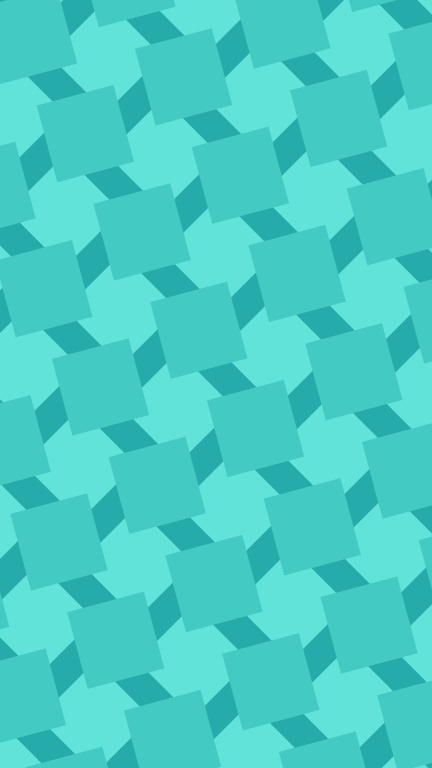
Give the GLSL for this pattern, as a WebGL 1 fragment shader.

```glsl
precision highp float;

// Tilted square lattice of flat teal tiles joined by dark diagonal bars.
// Pale squares on the half lattice leave dark gaps between them; mid-tone
// squares, turned the other way, sit on the lattice points above.

uniform vec2 u_resolution;

const float REPEATS_PER_HEIGHT = 6.767;
const float LATTICE_ANGLE = 0.523599;       // 30 degrees
const float SQUARE_TILT = 0.261799;         // 15 degrees either way
const float SQUARE_HALF_SIDE = 0.35;        // in lattice cells
const vec2 LATTICE_OFFSET = vec2(0.106, 0.486);

const vec3 DARK_TEAL = vec3(0.15, 0.67, 0.67);
const vec3 MID_TEAL = vec3(0.263, 0.792, 0.765);
const vec3 PALE_TEAL = vec3(0.38, 0.89, 0.85);

// Coordinates of p in axes turned counterclockwise by angle.
vec2 toTurnedAxes(vec2 p, float angle) {
  float c = cos(angle);
  float s = sin(angle);
  return vec2(c * p.x + s * p.y, c * p.y - s * p.x);
}

// Offset from the centre of the nearest unit cell.
vec2 cellOffset(vec2 p) {
  return fract(p + 0.5) - 0.5;
}

// Signed distance to the edges of a square, keeping sharp corners.
float squareDistance(vec2 p, float halfSide) {
  vec2 d = abs(p) - halfSide;
  return max(d.x, d.y);
}

// Antialiased coverage of a tilted square repeated in every cell.
float tiledSquare(vec2 p, float tilt, float halfSide, float pixel) {
  vec2 local = toTurnedAxes(cellOffset(p), tilt);
  return clamp(0.5 - squareDistance(local, halfSide) / pixel, 0.0, 1.0);
}

void main() {
  // Lattice units, measured from the canvas centre
  float pixel = REPEATS_PER_HEIGHT / u_resolution.y;
  vec2 centred = (gl_FragCoord.xy - 0.5 * u_resolution) * pixel;
  vec2 lattice = toTurnedAxes(centred, LATTICE_ANGLE) - LATTICE_OFFSET;

  // Layers from back to front
  float pale = tiledSquare(lattice + 0.5, SQUARE_TILT, SQUARE_HALF_SIDE, pixel);
  float mid = tiledSquare(lattice, -SQUARE_TILT, SQUARE_HALF_SIDE, pixel);
  vec3 color = mix(DARK_TEAL, PALE_TEAL, pale);
  color = mix(color, MID_TEAL, mid);

  gl_FragColor = vec4(color, 1.0);
}
```
